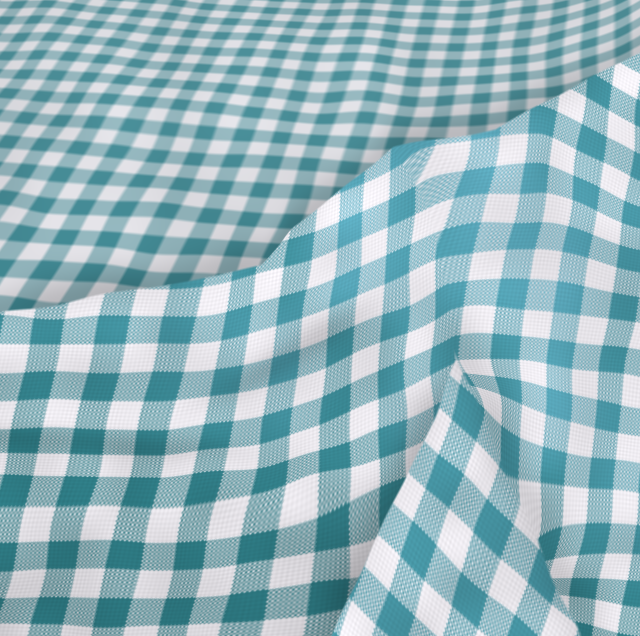
Write a Shadertoy shader that draws this texture.

```glsl
#define VIEW 7.6          // scene units per canvas height
#define THREADS 15.0      // thread pairs per check repeat
#define WEAVE 0.55        // visibility of the threads
#define NEAR_EDGE 0.022   // stripe softness in front
#define FAR_EDGE 0.10     // stripe softness behind
#define WOBBLE 0.08       // unevenness of the cloth
#define WHITE vec3(0.91, 0.90, 0.92)
#define DEEP_TEAL vec3(0.18, 0.48, 0.515)
#define LIT_TEAL vec3(0.33, 0.63, 0.70)
#define TAU 6.2831853

float hash(vec2 p) {
    return fract(sin(dot(p, vec2(127.1, 311.7))) * 43758.5453);
}

float noise(vec2 p) {
    vec2 i = floor(p), f = fract(p);
    f = f * f * (3.0 - 2.0 * f);
    return mix(mix(hash(i), hash(i + vec2(1, 0)), f.x),
               mix(hash(i + vec2(0, 1)), hash(i + vec2(1, 1)), f.x), f.y);
}

float bump(float d, float width) {
    return exp(-d * d / (width * width));
}

// Two crossing sets of dyed stripes, woven over and under
vec3 gingham(vec2 uv, float edge, float weave, float light) {
    vec2 thread = sin(uv * THREADS * TAU);
    vec2 fromCentre = abs(fract(uv + 0.5) - 0.5) + 0.012 * weave * thread.yx;
    vec2 dyed = 1.0 - smoothstep(0.247 - edge, 0.247 + edge, fromCentre);
    float grip = weave * (0.5 + 0.8 * noise(uv * vec2(9.0, 5.0)));
    float over = 0.5 + 0.5 * grip * (0.75 * thread.x * thread.y + 0.3 * thread.x);
    vec3 dye = mix(DEEP_TEAL, LIT_TEAL, light);
    vec3 color = mix(WHITE, dye, mix(dyed.x, dyed.y, over));
    return color * (1.0 + 0.03 * grip * (thread.x + thread.y));
}

// Cloth coordinates of each part; y points down
vec2 backCloth(vec2 p) {
    float bend = max(p.x - 4.2, 0.0), corner = max(p.x - 6.4, 0.0);
    float y = p.y - 0.07 * p.x + 0.04 * bend * bend + 0.15 * corner * corner;
    return vec2((p.x - 1.0 + 0.66 * (p.y - 1.71)) / (0.38 + 0.05 * p.y),
                log(17.0 + 8.5 * y) / 0.085 - 0.57);
}

vec2 leftCloth(vec2 p) {
    float d = max(p.x - 1.9, 0.0);
    float lift = 0.135 * d * d / (1.0 + 0.15 * d);
    lift *= mix(1.0, 0.4, smoothstep(4.9, 7.2, p.y));
    float lean = mix(0.22, 0.06, smoothstep(2.4, 4.6, p.x));
    float column = (p.x + 0.45 * lift - 0.48 + lean * (p.y - 4.4)) / 0.76;
    float row = (p.y + lift - 3.95) / 0.67 + 0.2 * bump(p.y - 5.8, 0.35);
    return vec2(column, row);
}

vec2 rightCloth(vec2 p) {
    float outer = max(p.x - 6.4, 0.0);
    float tilt = 0.16 * (p.x - 6.3) * smoothstep(2.0, 4.2, p.y);
    tilt += 0.65 * outer * outer / (outer + 0.4) * (1.0 - smoothstep(1.8, 4.0, p.y));
    return vec2((p.x - 6.22 + 0.14 * (p.y - 3.3)) / 0.64 + 8.0,
                (p.y - 2.78 - tilt) / 0.68);
}

vec2 foldCloth(vec2 p) {
    mat2 cell = mat2(0.60, 0.57, -0.28, 0.82);
    return inverse(cell) * (p - vec2(5.30, 5.75)) + vec2(7.0, 5.0);
}

// Upper outline of the raised cloth
float horizon(float x) {
    return 3.75 - 0.18 * x - 0.34 * smoothstep(3.12, 3.5, x)
         - 0.80 * clamp((x - 3.35) / 1.35, 0.0, 1.0)
         - 0.36 * max(x - 5.9, 0.0);
}

void mainImage(out vec4 fragColor, in vec2 fragCoord) {
    vec2 p = vec2(fragCoord.x, iResolution.y - fragCoord.y) / iResolution.y * VIEW;
    vec2 q = p + WOBBLE * (vec2(noise(p * 1.6), noise(p * 1.6 + 19.0)) - 0.5);

    // Outlines of the folds
    float ridge = 4.7 + 0.85 * (1.0 - exp(-max(q.y - 1.8, 0.0) / 1.1));
    float lower = smoothstep(4.25, 4.9, q.y);
    float seam = q.y < 4.3 ? ridge : 5.47 - 0.455 * (q.y - 4.3);
    float crease = 5.48 + 0.43 * (q.y - 4.3);
    float top = horizon(q.x);

    // The right drape eases into its neighbours at the ridge and the crease
    vec2 atRidge = vec2(ridge, q.y), atCrease = vec2(crease, q.y);
    vec2 right = rightCloth(q);
    right += (leftCloth(atRidge) - rightCloth(atRidge)) * (1.0 - lower)
           * exp(-max(q.x - ridge, 0.0) / 0.5);
    right += (foldCloth(atCrease) - rightCloth(atCrease)) * lower
           * (1.0 - smoothstep(6.2, 7.2, q.y)) * exp(-max(q.x - crease, 0.0) / 0.6);

    // Raised cloth: left drape, right drape and the fold between them
    float glow = 1.0 - smoothstep(1.5, 5.5, q.y - 0.4 * q.x);
    glow *= 0.3 + 0.9 * noise(q * 1.2 + 5.0);
    float side = smoothstep(-0.02, 0.02, q.x - seam);
    float past = smoothstep(-0.03, 0.03, q.x - crease);
    vec3 front = mix(gingham(foldCloth(q), NEAR_EDGE, WEAVE, 0.6),
                     gingham(right, NEAR_EDGE, WEAVE, glow), past);
    front = mix(gingham(leftCloth(q), NEAR_EDGE, WEAVE, glow), front, side);

    // Light and shadow along the folds
    float shade = 1.0 + 0.04 * bump(q.y - top - 0.3, 0.3);
    shade -= 0.16 * bump(q.x - seam, 0.3) * (1.0 - side) * lower;
    shade += 0.04 * bump(q.x - seam - 0.25, 0.3) * side * lower;
    shade -= 0.10 * bump(q.x - crease - 0.1, 0.3) * smoothstep(3.0, 4.5, q.y);
    float valley = q.y - 4.6 + 0.55 * (q.x - 2.8);
    shade -= 0.14 * bump(valley, 0.2) * bump(q.x - 3.4, 0.9);
    float hem = q.y - 5.22 - 0.06 * q.x;
    shade -= 0.10 * bump(hem, 0.14) * (1.0 - smoothstep(2.0, 3.4, q.x));
    shade -= 0.08 * smoothstep(5.0, 7.6, q.y) * (1.0 - side);
    front *= shade + 0.10 * (noise(q * 2.0) - 0.5);

    // Distant cloth, hazy and out of focus
    vec3 back = gingham(backCloth(q), mix(FAR_EDGE, 0.05, q.y / 3.5), 0.0, 0.25);
    back = mix(back, vec3(0.75, 0.81, 0.82), 0.17 - 0.03 * q.y);
    back *= 0.98 - 0.14 * bump(top - q.y, 0.3) + 0.08 * (noise(q * 1.4) - 0.5);

    vec3 color = mix(back, front, smoothstep(-0.02, 0.02, q.y - top));
    fragColor = vec4(clamp(color, 0.0, 1.0), 1.0);
}
```
